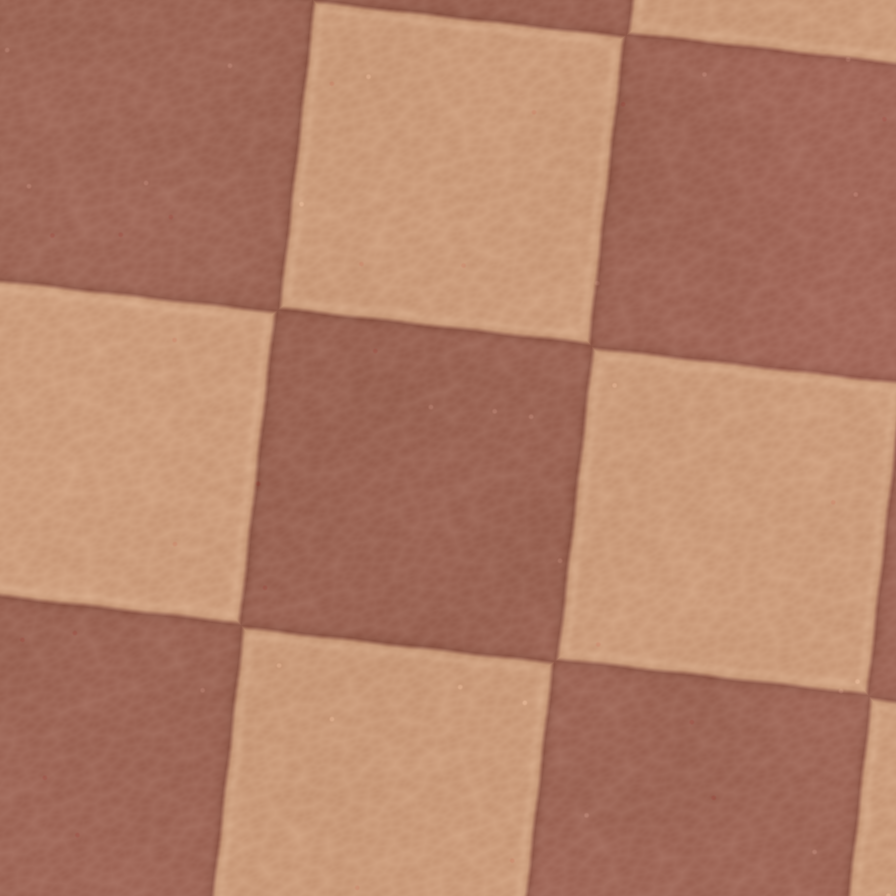
This pattern is drawn by a three.js fragment shader. Its source:

```glsl
// Tilted two-tone checkerboard of tan and reddish-brown tiles, slightly over two across.
// A rotated grid gives each tile's edge distance, used for soft seams and pale rims;
// layered sines add broad tone drift, cellular noise adds paper grain and sparse specks.
#define TILT 0.113
#define PITCH vec2(0.3525, 0.354)
#define TILE_CENTER vec2(0.4648, 0.4587)
#define TAPER 0.007
#define INSET 0.009
#define SOFTNESS 0.009
#define GRAIN 0.045
#define TAN vec3(0.803, 0.616, 0.488)
#define BROWN vec3(0.610, 0.400, 0.335)
#define RUST vec3(0.648, 0.420, 0.365)

varying vec2 vUv;

vec2 hash2(vec2 p) {
  vec3 h = fract(p.xyx * vec3(0.1031, 0.1030, 0.0973));
  h += dot(h, h.yzx + 33.33);
  return fract((h.xx + h.yz) * h.zy);
}

// Distance to the nearest scattered point, and that point's random id
vec2 cellular(vec2 p) {
  vec2 cell = floor(p);
  vec2 nearest = vec2(9.0, 0.0);
  for (int y = -1; y <= 1; y++) {
    for (int x = -1; x <= 1; x++) {
      vec2 c = cell + vec2(float(x), float(y));
      float dist = length(c + hash2(c + 40.0) - p);
      if (dist < nearest.x) nearest = vec2(dist, hash2(c + 91.0).x);
    }
  }
  return nearest;
}

// Broad, smooth tone drift, roughly -1 to 1
float drift(vec2 p) {
  float sum = 0.0;
  float weight = 0.5;
  for (int i = 0; i < 4; i++) {
    sum += weight * sin(p.x + 1.7 * sin(p.y)) * cos(p.y - 0.6 * p.x);
    p = mat2(1.5, 1.1, -1.1, 1.5) * p + 2.3;
    weight *= 0.6;
  }
  return sum;
}

// Canvas position to tile units, with whole numbers at tile centers
vec2 boardSpace(vec2 uv) {
  vec2 p = uv - TILE_CENTER;
  float c = cos(TILT);
  float s = sin(TILT);
  vec2 q = vec2(c * p.x - s * p.y, s * p.x + c * p.y) / PITCH;
  q.y += TAPER * q.y * q.y;
  return q + 0.0015 * sin(q.yx * 23.0 + vec2(0.0, 2.0));
}

void main() {
  vec2 board = boardSpace(vUv);
  vec2 tile = floor(board + 0.5);
  vec2 local = abs(board - tile);
  float edge = 0.5 - max(local.x, local.y);
  float isTan = mod(tile.x + tile.y, 2.0);
  float tanMask = isTan * smoothstep(INSET - SOFTNESS, INSET + SOFTNESS, edge);

  // Tile colours, with the brown growing redder to the right
  float tone = drift(vUv * 9.0);
  float redness = 0.28 + 0.75 * smoothstep(0.55, 0.95, vUv.x) * smoothstep(0.1, 0.7, vUv.y);
  redness += 0.25 * smoothstep(0.4, 0.0, vUv.y) + 0.2 * tone;
  vec3 brown = mix(BROWN, RUST, clamp(redness, 0.0, 1.0));
  vec3 color = mix(brown, TAN, tanMask);
  color += 0.010 * tone + 0.012 * (hash2(tile + 7.0).x - 0.5);

  // Dark seam and pale rim of each tan tile
  color -= vec3(0.060, 0.055, 0.055) * exp(-edge / 0.011);
  float rim = (edge - 0.032) / 0.014;
  color += vec3(0.026, 0.034, 0.034) * tanMask * exp(-rim * rim);

  // Grain in two sizes, drawn out along a shallow diagonal
  vec2 fibre = vec2(vUv.x + 0.35 * vUv.y, vUv.y - 0.35 * vUv.x);
  float grain = cellular(fibre * vec2(65.0, 100.0)).x - 0.48;
  grain += 0.6 * (cellular(fibre * vec2(28.0, 44.0) + 17.0).x - 0.48);
  color += GRAIN * grain * vec3(0.8, 1.0, 1.0);

  // Sparse pale and red specks
  vec2 speck = cellular(vUv * 13.0);
  float dot1 = smoothstep(0.05, 0.015, speck.x);
  color += 0.07 * dot1 * step(0.86, speck.y);
  color -= vec3(0.0, 0.05, 0.04) * dot1 * step(speck.y, 0.14);

  gl_FragColor = vec4(clamp(color, 0.0, 1.0), 1.0);
}
```
